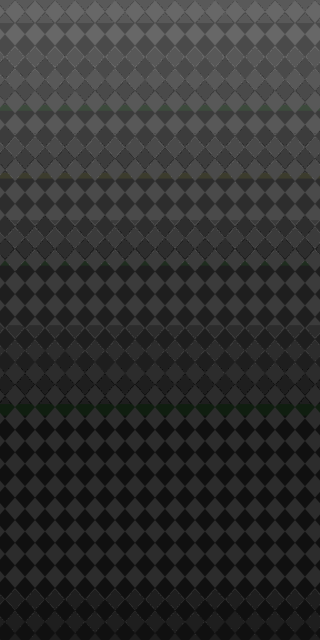
Give the GLSL for this pattern, as a Shadertoy shader.

```glsl
// Grey diamond checkerboard fading downward in stepped tones with faint green seams.

#define COLUMNS 16.0
#define ROWS 28.32
#define GRID_SHIFT vec2(0.75, 0.516)
#define TONE_STEP 0.0575
#define DARK_BASE 0.061
#define LIGHT_BASE 0.117
#define EDGE_WIDTH 0.035
#define EDGE_LIFT 0.08
#define GRAIN_CELLS 256.0

const int STEPS = 5;

// Heights at which each kind of tile becomes one tone brighter
const float lightSteps[STEPS] = float[](0.081, 0.492, 0.656, 0.792, 0.930);
const float darkSteps[STEPS] = float[](0.3685, 0.592, 0.730, 0.836, 0.964);

// Thickness of the tinted seam below each dark step
const float seamHeights[STEPS] = float[](0.018, 0.007, 0.009, 0.009, 0.0);

float hash(vec2 p) {
    return fract(sin(dot(p, vec2(127.1, 311.7))) * 43758.5453);
}

float softStep(float edge, float height) {
    float blur = 0.6 / iResolution.y;
    return smoothstep(edge - blur, edge + blur, height);
}

void mainImage(out vec4 fragColor, in vec2 fragCoord) {
    vec2 uv = fragCoord / iResolution.xy;

    // Diamond lattice: positive inside light tiles, negative inside dark ones
    vec2 grid = vec2(uv.x * COLUMNS, (1.0 - uv.y) * ROWS) - GRID_SHIFT;
    vec2 cell = abs(fract(grid + 0.5) - 0.5);
    float diamond = 0.5 - cell.x - cell.y;
    float blur = COLUMNS / iResolution.x;
    float lightMask = smoothstep(-blur, blur, diamond);

    // Grainy outlines reach the neighbouring tone a little early
    vec2 grainCell = floor(uv * GRAIN_CELLS * vec2(1.0, 2.0));
    float outline = 1.0 - smoothstep(EDGE_WIDTH, EDGE_WIDTH + blur, abs(diamond));
    float lift = outline * EDGE_LIFT * hash(grainCell);

    // Stepped tones and coloured seams
    float lightTone = LIGHT_BASE;
    vec3 darkTone = vec3(DARK_BASE);
    for (int i = 0; i < STEPS; i++) {
        float darkStep = darkSteps[i];
        lightTone += TONE_STEP * softStep(lightSteps[i], uv.y + lift);
        darkTone += TONE_STEP * softStep(darkStep, uv.y - lift);

        float seam = softStep(darkStep - seamHeights[i], uv.y) - softStep(darkStep, uv.y);
        vec3 tint = i == 2 ? vec3(1.0, 1.0, 0.0) : vec3(0.0, 1.0, 0.0);
        darkTone += TONE_STEP * seam * tint;
    }

    fragColor = vec4(mix(darkTone, vec3(lightTone), lightMask), 1.0);
}
```
